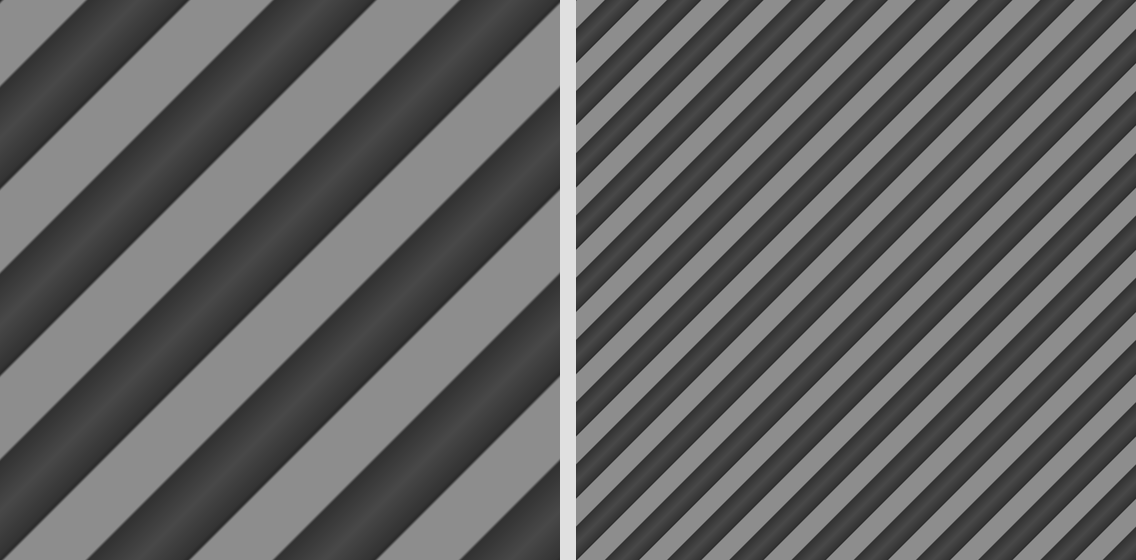
Left, the tile; right, the same tile 3 across and 3 down.
A Shadertoy shader for this pattern:

```glsl
// Diagonal dark rounded bars with a soft central ridge over a flat grey ground.
#define REPEATS 3.0        // whole bars across and down
#define BAR_CENTER 0.739   // bar centre within one repeat
#define BAR_HALF 0.276     // half the bar width, in repeats
#define EDGE_SOFT 0.014    // half the edge blur, in repeats
#define GROUND_GREY 0.553
#define RIDGE_GREY 0.283
#define RIM_GREY 0.190
#define SHADE_DEPTH 0.035  // extra darkening along the lower rim
#define SHADE_WIDTH 0.045

// Signed distance across the nearest bar, wrapped to -0.5..0.5 of a repeat
float acrossBar(vec2 uv) {
    return fract(REPEATS * (uv.x - uv.y) - BAR_CENTER + 0.5) - 0.5;
}

// Grey of the bar: linear falloff from the ridge, with a dark lower rim
float barGrey(float across) {
    float slope = min(abs(across) / BAR_HALF, 1.0);
    float rim = smoothstep(BAR_HALF - SHADE_WIDTH, BAR_HALF, across);
    return mix(RIDGE_GREY, RIM_GREY, slope) - SHADE_DEPTH * rim;
}

void mainImage(out vec4 fragColor, in vec2 fragCoord) {
    vec2 uv = fragCoord / iResolution.xy;
    float across = acrossBar(uv);

    // Keep the edge at least about a pixel wide at small sizes
    float soft = max(EDGE_SOFT, REPEATS / min(iResolution.x, iResolution.y));
    float coverage = 1.0 - smoothstep(-soft, soft, abs(across) - BAR_HALF);

    float grey = mix(GROUND_GREY, barGrey(across), coverage);
    fragColor = vec4(vec3(grey), 1.0);
}
```
